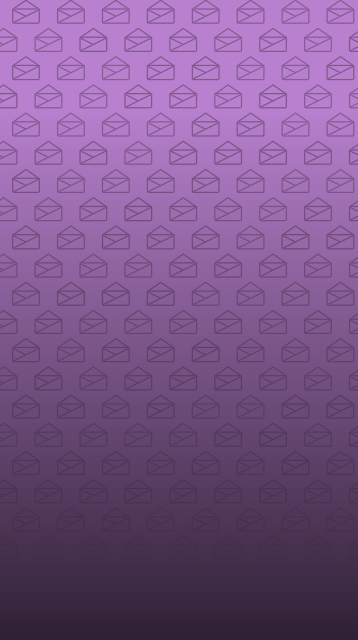
A WebGL 1 fragment shader for this pattern:

```glsl
precision highp float;
// Staggered rows of outlined open envelopes over a purple vertical gradient.

#define CANVAS_UNITS 768.0            // canvas height in design units
#define PITCH vec2(53.9, 33.85)       // spacing across and down
#define FIRST vec2(31.2, 10.8)        // flap hinge of the first envelope
#define HALF_WIDTH 16.0
#define BODY_HEIGHT 17.0
#define FLAP_HEIGHT 10.5
#define LINE_WIDTH 1.5
#define INK_OPACITY 0.43
#define INK_COLOR vec3(0.240, 0.165, 0.255)
#define TOP_COLOR vec3(0.722, 0.502, 0.808)
#define BOTTOM_COLOR vec3(0.185, 0.126, 0.205)
#define GRADIENT_START 0.17           // flat share above the gradient

uniform vec2 u_resolution;

float hash(vec2 p) {
  vec3 q = fract(vec3(p.xyx) * 0.1031);
  q += dot(q, q.yzx + 33.33);
  return fract((q.x + q.y) * q.z);
}

float segmentDistance(vec2 p, vec2 a, vec2 b) {
  vec2 pa = p - a, ba = b - a;
  return length(pa - ba * clamp(dot(pa, ba) / dot(ba, ba), 0.0, 1.0));
}

float roundedBoxDistance(vec2 p, vec2 halfSize, float radius) {
  vec2 q = abs(p) - halfSize + radius;
  return length(max(q, 0.0)) + min(max(q.x, q.y), 0.0) - radius;
}

// Distance to the envelope strokes; the origin is the middle of the flap hinge.
float envelopeDistance(vec2 p) {
  vec2 halfBody = vec2(HALF_WIDTH, 0.5 * BODY_HEIGHT);
  float body = abs(roundedBoxDistance(p + vec2(0.0, halfBody.y), halfBody, 1.8));
  float flap = segmentDistance(vec2(abs(p.x), p.y),
                               vec2(HALF_WIDTH, -0.5), vec2(0.0, FLAP_HEIGHT));
  float longFold = segmentDistance(p, vec2(0.7 - HALF_WIDTH, 0.7 - BODY_HEIGHT),
                                   vec2(HALF_WIDTH, -0.8));
  float shortFold = segmentDistance(p, vec2(-HALF_WIDTH, -0.8), vec2(-0.3, -8.6));
  return min(min(body, flap), min(longFold, shortFold));
}

void main() {
  float pixel = CANVAS_UNITS / u_resolution.y;
  vec2 p = vec2(gl_FragCoord.x, u_resolution.y - gl_FragCoord.y) * pixel;
  float depth = p.y / CANVAS_UNITS;

  // Background
  float shade = clamp((depth - GRADIENT_START) / (1.0 - GRADIENT_START), 0.0, 1.0);
  vec3 color = mix(TOP_COLOR, BOTTOM_COLOR, shade);

  // Staggered grid: every second row moves by half a column
  float row = floor((p.y + 2.0) / PITCH.y);
  float x = p.x - FIRST.x - 0.5 * PITCH.x * mod(row, 2.0);
  float column = floor(x / PITCH.x + 0.5);
  vec2 local = vec2(x - column * PITCH.x, FIRST.y - (p.y - row * PITCH.y));

  // Strokes, with slight unevenness and a fade toward the bottom
  float edge = envelopeDistance(local) - 0.5 * LINE_WIDTH;
  float stroke = clamp(0.5 - edge / pixel, 0.0, 1.0);
  float wear = mix(0.9, 1.1, hash(vec2(column, row) + 7.0));
  float fade = 1.0 - smoothstep(0.82, 0.93, depth);
  color = mix(color, INK_COLOR, stroke * INK_OPACITY * wear * fade);

  gl_FragColor = vec4(color, 1.0);
}
```
